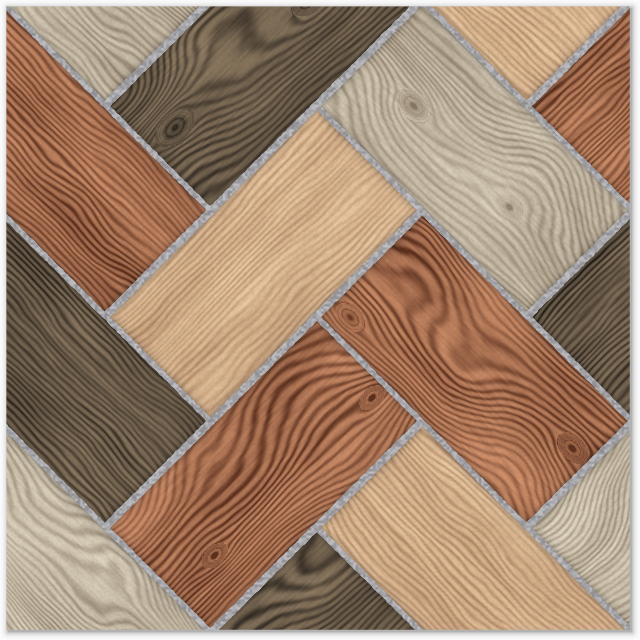
This pattern is drawn by a Shadertoy shader. Its source:

```glsl
// Herringbone floor tile of 2:1 planks in four wood tones, laid at 45 degrees with grey grout.
// Each plank is found from its diagonal grid cell; its growth rings are contours of a
// noise-warped field that flows round scattered knots, overlaid with stretched fibre noise.

float hash(vec2 p) {
    return fract(sin(dot(p, vec2(127.1, 311.7))) * 43758.545);
}

float noise(vec2 p) {
    vec2 i = floor(p), f = fract(p);
    f = f * f * (3.0 - 2.0 * f);
    return mix(mix(hash(i), hash(i + vec2(1, 0)), f.x),
               mix(hash(i + vec2(0, 1)), hash(i + vec2(1, 1)), f.x), f.y);
}

// Wood tone: 0 grey, 1 tan, 2 red, 3 dark; every column cycles through three of them
int woodTone(float column, float row) {
    const int TONES[12] = int[12](2, 3, 0,  3, 1, 2,  0, 2, 1,  2, 3, 0);
    return TONES[int(mod(column, 4.0) * 3.0 + mod(row, 3.0) + 0.5)];
}

// w.x runs along the plank (0..2), w.y across it (0..1)
vec3 wood(vec2 w, vec2 id, int tone, bool knotty) {
    const vec3 LIGHT[4] = vec3[4](vec3(0.83, 0.79, 0.71), vec3(0.89, 0.76, 0.61),
                                  vec3(0.77, 0.53, 0.39), vec3(0.51, 0.44, 0.35));
    const vec3 DARK[4] = vec3[4](vec3(0.56, 0.50, 0.42), vec3(0.67, 0.51, 0.38),
                                 vec3(0.41, 0.23, 0.15), vec3(0.19, 0.16, 0.13));
    vec2 seed = 40.0 * vec2(hash(id), hash(id + 7.3));

    // Growth field: broad bends, then small waves
    float bend = knotty ? 0.55 : (tone == 0 ? 0.35 : 0.12);
    float field = w.y + bend * (noise(w * vec2(1.4, 2.0) + seed) - 0.5)
                + 0.06 * noise(w * vec2(3.0, 6.0) + seed)
                + 0.012 * noise(w * vec2(9.0, 22.0) + seed);

    // Knots: the grain parts round each one and closes into rings inside
    float core = 0.0;
    if (knotty) {
        for (float n = 0.0; n < 2.0; n++) {
            vec2 centre = vec2(n + 0.1 + 0.8 * hash(id + n + 2.1),
                               0.15 + 0.7 * hash(id + n + 5.7));
            vec2 d = (w - centre) * vec2(0.6, 1.0);
            float r = length(d), radius = 0.06 + 0.04 * hash(id + n + 9.2);
            field -= d.y * radius * radius * 1.3 / (r * r + 0.002);
            field = mix(field, r * 1.4, 1.0 - smoothstep(0.5 * radius, radius, r));
            core += exp(-5.0 * r * r / (radius * radius));
        }
    }

    // Dark late-wood lines, faded where they would be finer than a pixel
    float rings = knotty ? 19.0 : 25.0;
    float line = pow(0.5 + 0.5 * sin(6.2832 * rings * field), 1.6);
    line = mix(line, 0.42, smoothstep(0.3, 0.8, fwidth(field) * rings));
    line *= 0.45 + 0.75 * noise(w * vec2(1.5, 5.0) + seed + 11.0);

    // Soft streaks, fine fibres and broad stains
    float streak = noise(vec2(w.x * 1.5, field * 14.0) + seed);
    float fibre = noise(vec2(w.x * 7.0, w.y * 75.0) + seed);
    float stain = noise(w * vec2(1.6, 2.5) + seed + 23.0);
    float contrast = tone < 2 ? 0.55 : 0.75;
    float shade = 0.08 + contrast * line + 0.28 * (streak - 0.4)
                + 0.22 * (fibre - 0.5) + 0.3 * (stain - 0.3) + 0.6 * core;
    return mix(LIGHT[tone], DARK[tone], clamp(shade, -0.1, 1.15));
}

void mainImage(out vec4 fragColor, in vec2 fragCoord) {
    vec2 p = fragCoord / iResolution.xy;
    p.y = 1.0 - p.y;
    float px = 1.0 / min(iResolution.x, iResolution.y);

    // Diagonal grid, one unit per plank width; x rises to the right, y falls to the right
    vec2 uv = 3.035 * vec2(p.x - p.y, p.x + p.y);
    vec2 cell = floor(uv);

    // Four-step herringbone: two cells of a rising plank, two of a falling one
    float stage = mod(cell.x + cell.y, 4.0);
    bool rising = stage > 0.5 && stage < 2.5;
    vec2 id = cell;
    if (stage > 1.5 && stage < 2.5) id.x -= 1.0;
    if (stage < 0.5) id.y -= 1.0;
    vec2 local = uv - id;
    vec2 size = rising ? vec2(2, 1) : vec2(1, 2);

    float column = floor((id.x + id.y + 1.5) * 0.5);
    float row = floor((id.y - id.x - 0.5) * 0.5);
    int tone = woodTone(column, row);
    bool knotty = column > 0.5 && column < 2.5 && tone != 1;
    vec3 color = wood(rising ? local : local.yx, id, tone, knotty);

    // Fine surface tooth and darker plank rims
    vec2 gap = min(local, size - local) - vec2(0.019, 0.026);
    float edge = min(gap.x, gap.y) + 0.006 * (noise(uv * 45.0) - 0.5);
    color *= 0.97 + 0.06 * noise(p * 330.0);
    color *= 1.0 - 0.22 * exp(-max(edge, 0.0) * 50.0);

    // Speckled grout
    vec3 grout = vec3(0.65, 0.65, 0.67) + 0.22 * (noise(p * 260.0) - 0.5);
    color = mix(grout, color, smoothstep(-2.2 * px, 2.2 * px, edge));

    // White margin with a soft shadow to the lower right
    vec2 fromCentre = abs(p - 0.497) - 0.487;
    float outside = max(fromCentre.x, fromCentre.y);
    vec2 shadow = abs(p - 0.5) - 0.487;
    float fall = length(max(shadow, 0.0));
    vec3 margin = vec3(1.0 - 0.3 * exp(-fall * 220.0));
    color = mix(color, margin, smoothstep(-0.7 * px, 0.7 * px, outside));

    fragColor = vec4(color, 1.0);
}
```
